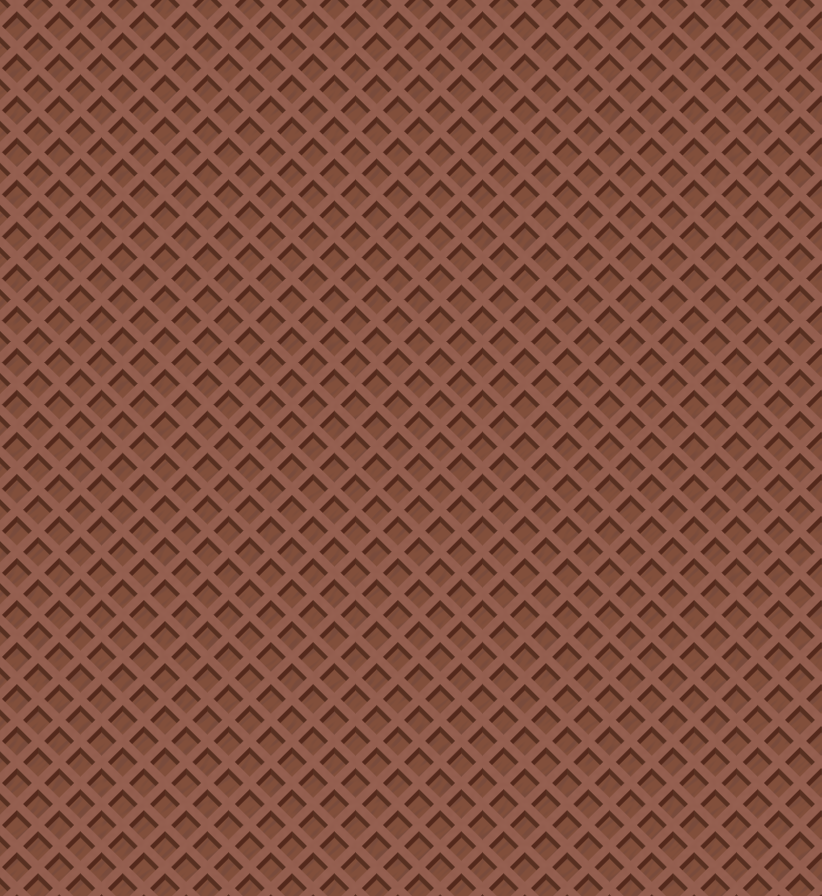
This pattern is drawn by a Shadertoy shader. Its source:

```glsl
#define REPEATS vec2(19.42, 21.31)
#define ORIGIN vec2(0.484, 0.5954)
#define HOLE_HALF 0.352
#define SHADOW_WIDTH 0.152
#define GRAIN_SCALE vec2(1.3, 6.5)
#define RIDGE_GRAIN 0.012
#define RIDGE_COLOR vec3(0.58, 0.37, 0.31)
#define FLOOR_COLOR vec3(0.51, 0.31, 0.23)
#define FLOOR_GRAIN_COLOR vec3(0.475, 0.295, 0.235)
#define LEFT_SHADOW vec3(0.33, 0.16, 0.11)
#define RIGHT_SHADOW vec3(0.34, 0.19, 0.13)

vec2 hashGradient(vec2 cell) {
    vec3 h = fract(cell.xyx * vec3(0.1031, 0.1030, 0.0973));
    h += dot(h, h.yzx + 33.33);
    float angle = 6.2832 * fract((h.x + h.y) * h.z);
    return vec2(cos(angle), sin(angle));
}

float gradientNoise(vec2 p) {
    vec2 i = floor(p);
    vec2 f = p - i;
    vec2 u = f * f * f * (f * (f * 6.0 - 15.0) + 10.0);
    vec2 e = vec2(1.0, 0.0);
    float a = dot(hashGradient(i), f);
    float b = dot(hashGradient(i + e.xy), f - e.xy);
    float c = dot(hashGradient(i + e.yx), f - e.yx);
    float d = dot(hashGradient(i + e.xx), f - e.xx);
    return mix(mix(a, b, u.x), mix(c, d, u.x), u.y);
}

// Edge coverage: 1 where the signed distance is negative
float coverage(float dist, float pixel) {
    return clamp(0.5 - dist / pixel, 0.0, 1.0);
}

void mainImage(out vec4 fragColor, in vec2 fragCoord) {
    vec2 p = (fragCoord / iResolution.xy - ORIGIN) * REPEATS;
    float pixel = 1.2 * length(REPEATS / iResolution.xy);

    // Diagonal cells: x points up and right, y points up and left
    vec2 diagonal = vec2(p.x + p.y, p.y - p.x);
    vec2 cell = floor(diagonal + 0.5);
    vec2 local = diagonal - cell;

    // Sunken floor with fine diagonal grain, shifted in every cell
    vec2 shift = 3.0 * hashGradient(cell + 71.0);
    float grain = gradientNoise(local * GRAIN_SCALE + shift + 40.0);
    vec3 color = mix(FLOOR_COLOR, FLOOR_GRAIN_COLOR, smoothstep(-0.1, 0.4, grain));

    // Shaded walls under the two upper edges, mitred at the apex
    float innerEdge = HOLE_HALF - SHADOW_WIDTH;
    float wall = coverage(innerEdge - max(local.x, local.y), pixel);
    float leftSide = coverage(local.x - local.y, pixel);
    color = mix(color, mix(RIGHT_SHADOW, LEFT_SHADOW, leftSide), wall);

    // Raised lattice around the hole
    float holeDist = max(abs(local.x), abs(local.y)) - HOLE_HALF;
    vec3 ridge = RIDGE_COLOR + RIDGE_GRAIN * gradientNoise(diagonal * 5.0);
    color = mix(ridge, color, coverage(holeDist, pixel));

    fragColor = vec4(color, 1.0);
}
```
